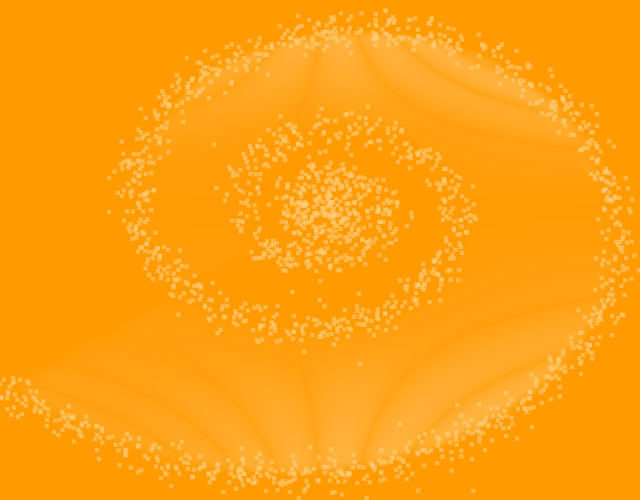
Reproduce this background procedurally as a Shadertoy shader.

```glsl
// A logarithmic spiral of pale crumbs on orange, with folded veils of light
// between its two outer turns. The crumbs are scattered on hashed grids whose
// fill chance follows the distance to the spiral; the veils are warped stripes.

const vec3  BASE         = vec3(1.0, 0.602, 0.0);
const vec3  CRUMB        = vec3(1.0, 0.81, 0.5);
const vec3  VEIL         = vec3(1.0);

// Lengths are in canvas heights, angles in radians.
const vec2  CENTER       = vec2(0.658, 0.582);
const float FLATTEN      = 0.75;    // height of the spiral over its width
const float RADIUS       = 0.577;   // radius at angle zero
const float DECAY        = 0.129;   // shrink rate per radian
const float START        = -2.54;   // angle of the outer tip
const float SPREAD       = 0.0205;  // scatter across the arm

const int   LAYERS       = 3;
const float CELL         = 0.01;
const float CRUMB_HALF   = 0.0043;
const float CRUMB_ALPHA  = 0.62;
const float ARM_DENSITY  = 0.25;    // mean crumbs per cell and layer
const float CORE_DENSITY = 0.4;
const float CORE_SIZE    = 0.038;

const float FOLD_PERIOD  = 0.08;
const float FOLD_OFFSET  = -0.02;
const float VEIL_ALPHA   = 0.24;

const float TAU          = 6.2831853;

vec3 hash3(vec2 p) {
    vec3 h = fract(p.xyx * vec3(0.1031, 0.1030, 0.0973));
    h += dot(h, h.yxz + 33.33);
    return fract((h.xxy + h.yzz) * h.zyx);
}

// Returns radius, angle past the tip, and turns counted inward from the outer arm.
vec3 spiralCoords(vec2 p) {
    vec2 q = vec2(p.x, p.y / FLATTEN);
    float r = max(length(q), 1e-4);
    float angle = START + mod(atan(q.y, q.x) - START, TAU);
    return vec3(r, angle, (log(RADIUS / r) / DECAY - angle) / TAU);
}

// Expected number of crumbs in one cell.
float crumbDensity(vec2 p) {
    vec3 s = spiralCoords(p);
    float turn = max(floor(s.z), 0.0);
    float density = CORE_DENSITY * exp(-0.5 * dot(p, p) / (CORE_SIZE * CORE_SIZE));
    for (int i = 0; i < 2; i++) {
        float armRadius = RADIUS * exp(-DECAY * (s.y + TAU * (turn + float(i))));
        float d = (s.x - armRadius) / s.x * length(p) / SPREAD;
        density += ARM_DENSITY * exp(-0.5 * d * d);
    }
    return density;
}

// Small soft square with a brighter diagonal cross.
float crumbShape(vec2 d, float pixel) {
    d = abs(d);
    float square = 1.0 - smoothstep(CRUMB_HALF - pixel * 0.6, CRUMB_HALF + pixel * 0.6, max(d.x, d.y));
    float cross = 1.0 - smoothstep(0.0, CRUMB_HALF, abs(d.x - d.y));
    return square * mix(0.6, 1.0, cross);
}

float crumbCover(vec2 p, float pixel) {
    float clearance = 1.0;
    for (int layer = 0; layer < LAYERS; layer++) {
        vec2 shift = vec2(0.37, 0.61) * float(layer);
        vec2 home = floor(p / CELL + shift);
        for (int y = -1; y <= 1; y++)
        for (int x = -1; x <= 1; x++) {
            vec2 id = home + vec2(x, y);
            vec3 rnd = hash3(id + 300.0 + 417.0 * float(layer));
            vec2 spot = (id + rnd.xy - shift) * CELL;
            float chance = 1.0 - exp(-crumbDensity(spot));
            if (rnd.z < chance)
                clearance *= 1.0 - CRUMB_ALPHA * crumbShape(p - spot, pixel);
        }
    }
    return 1.0 - clearance;
}

// Light between the first and second turn, pleated by stripes that flare sideways.
float veilLight(vec2 p) {
    vec3 s = spiralCoords(p);
    float inside = smoothstep(-0.02, 0.06, s.z) * (1.0 - smoothstep(0.85, 1.0, s.z));
    inside *= smoothstep(START, START + 0.1, s.y);

    float reach = p.y > 0.0 ? 0.342 : 0.53;
    float rise = abs(p.y) / reach;
    float fold = (p.x * rise * rise - FOLD_OFFSET) / FOLD_PERIOD;
    float pleat = mix(0.3, 1.0, sqrt(abs(sin(0.5 * TAU * fold))));

    float fade = pow(clamp(1.0 - s.z, 0.0, 1.0), 0.8) * smoothstep(0.0, 0.8, rise);
    float side = mix(0.35, 1.0, smoothstep(-0.5, 0.08, p.x));
    return inside * (0.02 + VEIL_ALPHA * pleat * fade * side);
}

void mainImage(out vec4 fragColor, in vec2 fragCoord) {
    float pixel = 1.0 / iResolution.y;
    vec2 p = fragCoord * pixel - CENTER;

    vec3 color = mix(BASE, VEIL, veilLight(p));
    color = mix(color, CRUMB, crumbCover(p, pixel));
    fragColor = vec4(color, 1.0);
}
```
